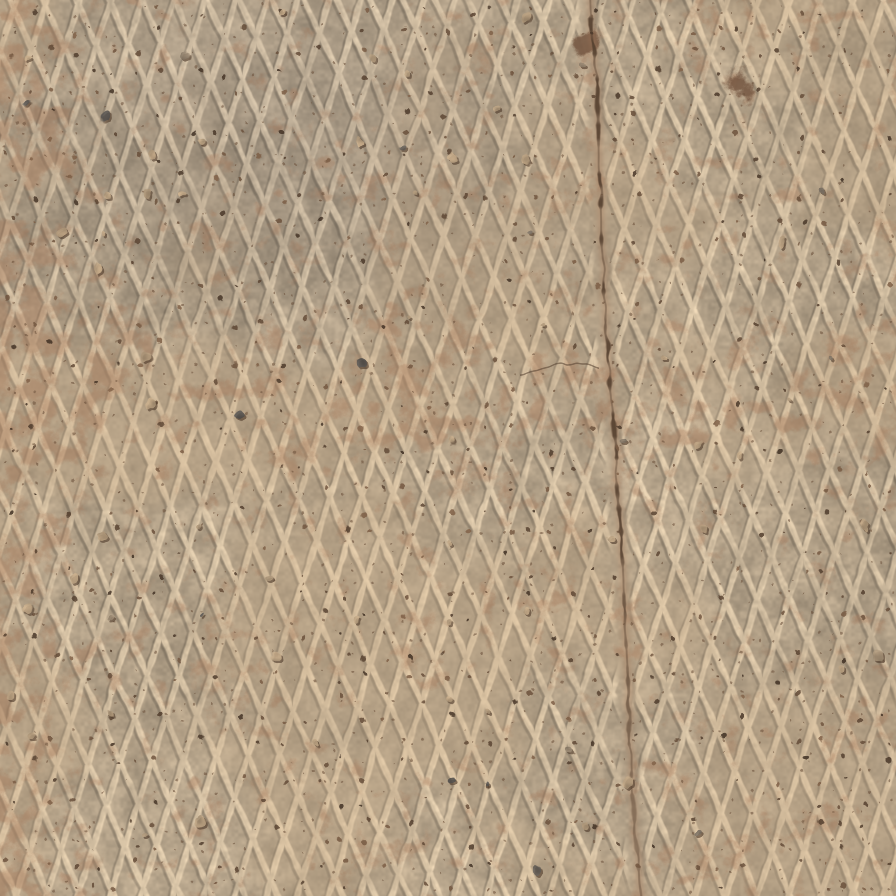
Reproduce this texture procedurally as a three.js fragment shader.

```glsl
// Weathered concrete slabs with a raised diamond lattice, a rusty seam, grit and stains.
#define COLUMNS 28.0
#define ROWS 10.6
#define TILT 0.056
#define RIDGE_WIDTH 0.0066
#define EDGE_SOFTNESS 0.0014
#define SEAM_X 0.658
#define FACE_COLOR vec3(0.685, 0.618, 0.523)
#define RIDGE_COLOR vec3(0.832, 0.755, 0.640)
#define SAND_COLOR vec3(0.790, 0.685, 0.550)
#define RUST_COLOR vec3(0.640, 0.460, 0.340)
#define DARK_COLOR vec3(0.330, 0.250, 0.185)

varying vec2 vUv;

float hash(vec2 p) {
  vec3 q = fract(vec3(p.xyx) * 0.1031);
  q += dot(q, q.yzx + 33.33);
  return fract((q.x + q.y) * q.z);
}

float noise(vec2 p) {
  vec2 i = floor(p), f = fract(p);
  f = f * f * (3.0 - 2.0 * f);
  return mix(mix(hash(i), hash(i + vec2(1.0, 0.0)), f.x),
             mix(hash(i + vec2(0.0, 1.0)), hash(i + 1.0), f.x), f.y);
}

float fbm(vec2 p) {
  float sum = 0.0, gain = 0.5;
  for (int i = 0; i < 5; i++) {
    sum += gain * noise(p);
    p = mat2(1.6, 1.2, -1.2, 1.6) * p + 7.3;
    gain *= 0.5;
  }
  return sum;
}

// Signed horizontal distance to the wavering seam
float seamDistance(vec2 p) {
  float waver = 0.005 * (noise(vec2(p.y * 14.0, 3.0)) - 0.5)
              + 0.003 * (noise(vec2(p.y * 70.0, 9.0)) - 0.5);
  return p.x - SEAM_X - TILT * (1.0 - p.y) - waver;
}

// Height of the two crossing ridge families, left plain beside the seam
float lattice(vec2 p) {
  float seam = seamDistance(p);
  vec2 q = vec2(p.x + TILT * p.y, p.y - TILT * p.x);
  q += 0.0024 * (vec2(noise(p * 24.0), noise(p * 24.0 + 50.0)) - 0.5);
  q.x += 0.011 * step(0.0, seam);
  vec2 lines = vec2(q.x * COLUMNS - q.y * ROWS, q.x * COLUMNS + q.y * ROWS);
  vec2 d = abs(fract(lines) - 0.5) / length(vec2(COLUMNS, ROWS));
  float halfWidth = RIDGE_WIDTH * (0.38 + 0.24 * noise(p * 95.0));
  vec2 ridge = 1.0 - smoothstep(halfWidth - EDGE_SOFTNESS, halfWidth + EDGE_SOFTNESS, d);
  float margin = seam < 0.0 ? smoothstep(0.007, 0.017, -seam) : smoothstep(0.004, 0.011, seam);
  return max(ridge.x, ridge.y) * margin;
}

// One irregular grain in some of the cells; x is coverage, y a random tint
vec2 grit(vec2 p, float cells, float density, float radius) {
  vec2 id = floor(p * cells);
  vec2 center = 0.25 + 0.5 * vec2(hash(id + 11.0), hash(id + 47.0));
  vec2 d = (fract(p * cells) - center) / cells;
  float turn = 6.283 * hash(id + 83.0);
  d = mat2(cos(turn), sin(turn), -sin(turn), cos(turn)) * d;
  d.y *= 1.0 + 0.8 * hash(id + 29.0);
  float size = radius * (0.45 + hash(id + 5.0));
  float shape = length(d) + radius * 0.8 * (noise(p * 1.2 / radius) - 0.5);
  float cover = 1.0 - smoothstep(size - 0.0009, size + 0.0009, shape);
  return vec2(cover * step(hash(id + 61.0), density), hash(id + 97.0));
}

float spot(vec2 p, vec2 center, float radius) {
  float ragged = length(p - center) + 0.034 * (fbm(p * 80.0) - 0.5);
  return 1.0 - smoothstep(radius * 0.45, radius, ragged);
}

void main() {
  vec2 p = vUv;
  float broad = fbm(p * 4.0 + 2.0);
  float mottle = fbm(p * 40.0);
  float grain = noise(p * 250.0) + 0.6 * noise(p * 130.0 + 9.0) - 0.8;
  float warmBand = exp(-pow((p.y - 0.56 + 0.05 * (broad - 0.5)) / 0.075, 2.0));
  float leftEdge = 1.0 - smoothstep(0.0, 0.14, p.x);

  // Slab face and raised ridges with a shadow on one side
  float ridge = lattice(p);
  float relief = ridge - lattice(p + vec2(0.0028, 0.0018));
  float wear = smoothstep(0.28, 0.65, fbm(p * 26.0 + 30.0));
  vec3 color = FACE_COLOR * (0.86 + 0.30 * mottle);
  color = mix(color, RIDGE_COLOR, ridge * mix(0.50, 0.95, wear));
  color *= 1.0 + (relief < 0.0 ? 0.17 : 0.05) * relief;
  color *= 0.95 + 0.11 * broad + 0.10 * grain;

  // Sandy tint, grey weathering and thin rust
  float sand = smoothstep(0.40, 0.68, fbm(p * 6.0 + 14.0) + 0.18 * warmBand + 0.12 * leftEdge);
  color = mix(color, SAND_COLOR * (0.92 + 0.16 * ridge), 0.38 * sand);
  vec2 greyOffset = (p - vec2(0.30, 0.84)) * vec2(3.5, 5.0);
  color *= 1.0 - vec3(0.060, 0.050, 0.025) * exp(-dot(greyOffset, greyOffset));
  float rust = smoothstep(0.55, 0.82, fbm(p * 55.0 + 70.0) + 0.10 * warmBand + 0.18 * leftEdge);
  color = mix(color, RUST_COLOR, 0.42 * rust);
  float stain = max(spot(p, vec2(0.651, 0.953), 0.018), spot(p, vec2(0.823, 0.906), 0.020));
  color = mix(color, RUST_COLOR * 0.68, 0.80 * stain);

  // Seam, darker toward the top, and a short side crack
  float seam = abs(seamDistance(p));
  float broken = smoothstep(0.3, 0.7, noise(vec2(p.y * 75.0, 21.0)));
  color = mix(color, RUST_COLOR, 0.30 * exp(-seam * seam / 0.00003));
  float gapWidth = 0.0005 + 0.0028 * broken * noise(vec2(p.y * 150.0, 5.0));
  float gap = 1.0 - smoothstep(gapWidth * 0.4, gapWidth + 0.0014, seam);
  color = mix(color, DARK_COLOR, gap * mix(0.40, 0.90, broken * smoothstep(0.05, 0.45, p.y)));
  float crackY = 0.581 + 0.013 * sin((p.x - 0.58) * 28.0) + 0.004 * (noise(p.xx * 90.0) - 0.5);
  float crack = 1.0 - smoothstep(0.0002, 0.0015, abs(p.y - crackY));
  color = mix(color, DARK_COLOR, 0.55 * crack * step(0.58, p.x) * step(p.x, 0.668));

  // Fine specks, pits and loose pebbles with their shadows
  color = mix(color, DARK_COLOR * 1.3, 0.6 * grit(p + 3.0, 90.0, 0.20, 0.0013).x);
  vec2 pit = grit(p + 1.0, 43.0, 0.36, 0.0024);
  color = mix(color, DARK_COLOR * (0.75 + 0.8 * pit.y), 0.85 * pit.x);
  vec2 pebble = grit(p + 5.0, 21.0, 0.20, 0.0048);
  float shadow = grit(p + 5.0 + vec2(-0.0020, 0.0022), 21.0, 0.20, 0.0048).x;
  vec3 stone = mix(vec3(0.33, 0.32, 0.31), SAND_COLOR * 0.92, smoothstep(0.08, 0.35, pebble.y));
  color = mix(color, DARK_COLOR, 0.65 * shadow);
  color = mix(color, stone * (0.85 + 0.3 * noise(p * 180.0)), 0.85 * pebble.x);

  gl_FragColor = vec4(clamp(color, 0.0, 1.0), 1.0);
}
```
